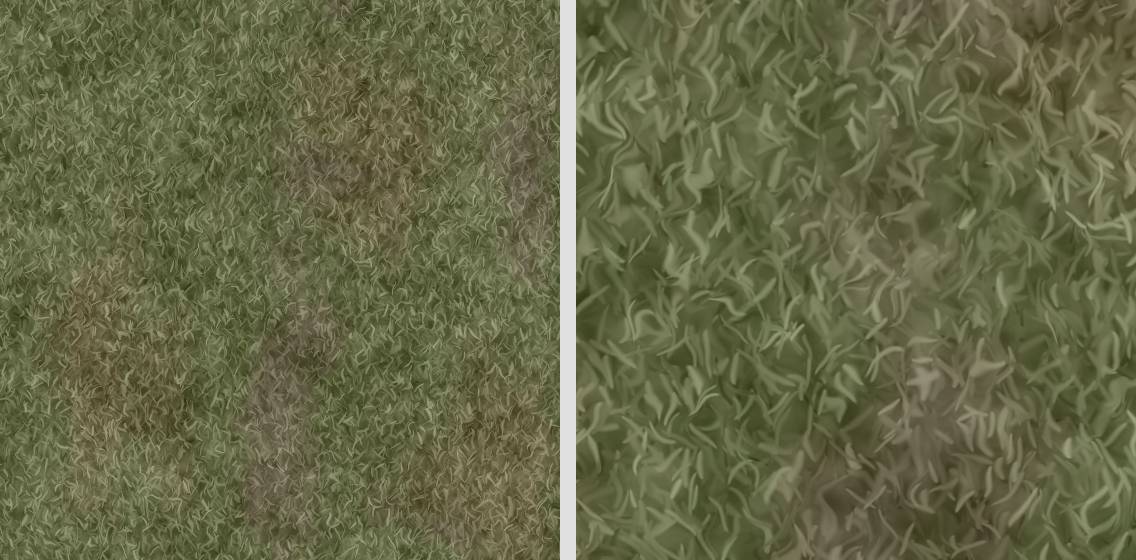
Left: the whole. Right: its middle third, enlarged.
This texture is drawn by a Shadertoy shader. Its source:

```glsl
// Worn lawn seen from above: short tangled grass blades with straw and bare soil tracks.
#define LAYERS 6
#define CELLS 54.0
#define BLADE_LENGTH 0.0145
#define BLADE_WIDTH 0.0030
#define BLADE_SPREAD 2.2
#define DEEP_TONE 0.345
#define TOP_TONE 0.495
#define TONE_JITTER 0.20
#define GRASS_TINT vec3(-0.018, 0.014, -0.135)
#define STRAW_TINT vec3(0.034, 0.002, -0.128)
#define SOIL_TINT vec3(0.022, -0.014, -0.090)

float hash(vec2 p) {
    return fract(sin(dot(p, vec2(127.1, 311.7))) * 43758.5453);
}

float noise(vec2 p) {
    vec2 i = floor(p), f = fract(p);
    f = f * f * (3.0 - 2.0 * f);
    return mix(mix(hash(i), hash(i + vec2(1, 0)), f.x),
               mix(hash(i + vec2(0, 1)), hash(i + vec2(1, 1)), f.x), f.y);
}

float fbm(vec2 p) {
    float sum = 0.0, amp = 0.5;
    for (int i = 0; i < 4; i++) {
        sum += amp * noise(p);
        p = p * 2.03 + 17.3;
        amp *= 0.5;
    }
    return sum / 0.9375;
}

// Soft elliptical worn area
float wornPatch(vec2 p, vec2 center, vec2 radius) {
    vec2 q = (p - center) / radius;
    return exp(-dot(q, q));
}

// Coverage of a curved, tapered blade centred at the origin
float blade(vec2 p, float angle, float len, float width, float bend) {
    float c = cos(angle), s = sin(angle);
    vec2 q = vec2(c * p.x + s * p.y, c * p.y - s * p.x);
    float along = q.y / len;
    float across = q.x + bend * len * (along * along - 0.3);
    float taper = sqrt(max(1.0 - along * along, 0.01));
    float tip = 1.0 - smoothstep(0.75, 1.0, abs(along));
    return tip * (1.0 - smoothstep(0.1, 1.15, abs(across) / (width * taper)));
}

// Layered blades: x = tone, y = random warmth
vec2 tangle(vec2 p) {
    float ground = DEEP_TONE + 0.16 * (fbm(p * 95.0) - 0.5);
    vec2 result = vec2(ground, 0.5);
    for (int k = 0; k < LAYERS; k++) {
        float depth = float(k) / float(LAYERS - 1);
        vec2 g = p * CELLS + vec2(7.37, 3.71) * float(k);
        vec2 cell = floor(g);
        for (int j = -1; j <= 1; j++)
        for (int i = -1; i <= 1; i++) {
            vec2 id = cell + vec2(i, j);
            vec2 seed = id + 61.0 * float(k);
            vec2 root = id + vec2(hash(seed), hash(seed + 5.3));
            float lean = (noise(root / CELLS * 9.0 + 3.0) - 0.5) * 0.8;
            float angle = (hash(seed + 11.9) - 0.5) * BLADE_SPREAD + lean;
            float len = BLADE_LENGTH * mix(0.45, 1.1, hash(seed + 23.1));
            float width = BLADE_WIDTH * mix(0.6, 1.25, hash(seed + 31.7));
            float bend = (hash(seed + 41.3) - 0.5) * 0.5;
            float cover = blade((g - root) / CELLS, angle, len, width, bend);
            float tone = mix(DEEP_TONE, TOP_TONE, depth)
                       + (hash(seed + 53.9) - 0.5) * TONE_JITTER;
            result = mix(result, vec2(tone, hash(seed + 67.7)), cover * 0.95);
        }
    }
    return result;
}

void mainImage(out vec4 fragColor, in vec2 fragCoord) {
    vec2 p = fragCoord / iResolution.y;

    // Ragged ground cover, stretched along the vertical tracks
    vec2 warp = vec2(fbm(p * 9.0), fbm(p * 9.0 + 40.0)) - 0.5;
    vec2 w = p + warp * 0.16;
    float ragged = fbm(p * vec2(24.0, 15.0) + 8.0);
    float soil = wornPatch(w, vec2(0.51, 0.27), vec2(0.08, 0.36))
               + wornPatch(w, vec2(0.96, 0.72), vec2(0.07, 0.25))
               + wornPatch(w, vec2(0.60, 0.68), vec2(0.14, 0.08))
               + wornPatch(w, vec2(0.61, 0.99), vec2(0.07, 0.06))
               + 0.7 * wornPatch(w, vec2(0.76, 0.05), vec2(0.14, 0.08));
    soil = smoothstep(0.1, 1.25, soil + (ragged - 0.5) * 1.1);
    float straw = wornPatch(w, vec2(0.21, 0.34), vec2(0.09, 0.27))
                + wornPatch(w, vec2(0.88, 0.16), vec2(0.20, 0.18))
                + 0.8 * wornPatch(w, vec2(0.67, 0.74), vec2(0.12, 0.18));
    straw = smoothstep(-0.1, 1.15, straw + (fbm(p * vec2(13.0, 8.0)) - 0.42) * 1.2);

    // Blade tone on wavy blades, calmer over bare soil
    vec2 wave = vec2(noise(p * 75.0), noise(p * 75.0 + 31.0)) - 0.5;
    vec2 grass = tangle(p + wave * 0.008);
    float tone = mix(grass.x, 0.43 + (grass.x - 0.43) * 0.85, soil);

    // Clumps and broad light and dark areas
    tone += (fbm(p * 7.0 + 20.0) - 0.5) * 0.13;
    tone += (fbm(p * 26.0 + 50.0) - 0.5) * 0.13;
    tone += (noise(p * vec2(85.0, 60.0) + 9.0) - 0.5) * 0.10;

    // Hue from ground cover and single dry blades
    float dry = clamp(straw * 0.85 + (grass.y - 0.4) * 0.4, 0.0, 1.0);
    vec3 tint = mix(GRASS_TINT, STRAW_TINT, dry);
    tint = mix(tint, SOIL_TINT, soil * 0.85);
    fragColor = vec4(clamp(tone + tint, 0.0, 1.0), 1.0);
}
```
